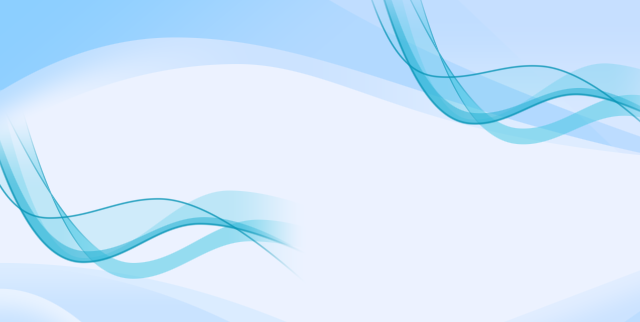
Reproduce this background procedurally as a WebGL 2 fragment shader.

```glsl
#version 300 es
precision highp float;
// Pale blue background with layered soft hills and two flowing teal ribbon waves.

uniform vec2 u_resolution;
out vec4 outColor;

const float PI = 3.14159265;
const vec2 CANVAS = vec2(7.68, 3.87);

// Antialiased step across the zero line of a field
float edge(float d) {
    return clamp(0.5 + d / max(fwidth(d), 1e-5), 0.0, 1.0);
}

// Height of a hill: parabola on the left, flattening slope on the right
float hill(float x, vec2 peak, float left, float right, float flatten) {
    float d = x - peak.x;
    return peak.y + d * d * (d < 0.0 ? left : right / (1.0 + flatten * d * d));
}

// Strand: steep fall into a trough, cosine rise to a crest, then a gentle fall
float strand(float x, vec2 trough, float span, float rise, vec2 steep, float fall) {
    float d = x - trough.x;
    if (d < 0.0) return trough.y - d * d * (steep.x - steep.y * d);
    if (d < span) return trough.y - rise * (0.5 - 0.5 * cos(PI * d / span));
    d -= span;
    return trough.y - rise + fall * d * d / (1.0 + 0.45 * d);
}

// Coverage between two strands, given the signed offsets from them
float band(float a, float b) {
    return abs(edge(a) - edge(b));
}

// Thin line along a strand, of even width on steep parts
float line(float d, float width) {
    float pixel = CANVAS.x / u_resolution.x;
    float dist = abs(d) * pixel / max(length(vec2(dFdx(d), dFdy(d))), 1e-5);
    float radius = max(width, 0.6 * pixel);
    return (1.0 - smoothstep(0.0, radius * 1.5, dist)) * width / radius;
}

vec3 background(vec2 p) {
    vec3 col = vec3(0.925, 0.95, 1.0);

    // Pale hill band, blurred along its left foot
    float low = hill(p.x, vec2(2.85, 0.77), 0.102, 0.2, 0.14) - p.y;
    float blur = 0.5 * (1.0 - smoothstep(0.3, 3.2, p.x));
    float cover = mix(edge(low), smoothstep(-0.05, 0.5, low), blur * 2.0);
    vec3 bandColor = mix(vec3(0.73, 0.87, 1.0), vec3(0.80, 0.89, 1.0), smoothstep(0.0, 2.5, p.x));
    bandColor = mix(bandColor, vec3(0.87, 0.925, 1.0), smoothstep(3.5, 6.0, p.x));
    col = mix(col, bandColor, cover);

    // Deeper sky above the upper hill
    float high = hill(p.x, vec2(2.1, 0.45), 0.147, 0.1, 0.04) - p.y;
    vec3 sky = mix(vec3(0.55, 0.81, 1.0), vec3(0.70, 0.85, 1.0), smoothstep(0.3, 5.0, p.x + 1.2 * p.y));
    float lobe = edge(p.y - 1.08 + 0.2 * p.x * p.x) * (1.0 - smoothstep(0.8, 2.1, p.x));
    sky = mix(sky, vec3(0.74, 0.88, 1.0), 0.45 * lobe);
    col = mix(col, sky, edge(high));

    // Light veils across the upper right
    float veil = edge(p.x - 3.95 - 1.7 * p.y - 0.35 * p.y * p.y);
    vec3 veilColor = mix(vec3(0.76, 0.87, 1.0), vec3(0.87, 0.925, 1.0), smoothstep(0.2, 1.5, p.y));
    col = mix(col, veilColor, veil * edge(low) * 0.9);
    float inner = edge(p.x - 5.5 - 1.05 * p.y) * edge(low);
    col = mix(col, vec3(0.83, 0.89, 1.0), 0.3 * inner);

    // Lower left mounds
    float x2 = p.x * p.x;
    col = mix(col, vec3(0.86, 0.925, 1.0), edge(p.y - 3.16 - 0.06 * x2));
    col = mix(col, vec3(0.79, 0.89, 1.0), edge(p.y - 3.2 - 0.088 * x2) * smoothstep(3.15, 3.75, p.y));
    float mound = p.y - 3.47 - 0.42 * x2;
    col = mix(col, vec3(0.91, 0.95, 1.0), edge(mound) * (1.0 - smoothstep(0.0, 0.45, mound)));

    // Lower right slope and its corner
    float slope = p.y - 3.25 - 0.38 * (CANVAS.x - p.x);
    col = mix(col, vec3(0.80, 0.89, 1.0), edge(slope) * (0.35 + 0.65 * smoothstep(0.0, 0.5, slope)));
    col = mix(col, vec3(0.70, 0.85, 1.0), 0.6 * edge(p.y - 3.74 - 0.7 * (CANVAS.x - p.x)));
    return col;
}

vec3 ribbons(vec3 col, vec2 q) {
    float top = q.y - strand(q.x, vec2(0.6, 2.62), 1.3, 0.23, vec2(0.6, 0.8), 0.58);
    float core = q.y - strand(q.x, vec2(1.0, 3.15), 1.4, 0.46, vec2(0.9, 0.3), 0.35);
    float coreTop = q.y - strand(q.x, vec2(1.05, 3.02), 1.4, 0.41, vec2(0.9, 0.3), 0.45);
    float low = q.y - strand(q.x, vec2(1.6, 3.35), 1.4, 0.45, vec2(0.75, 0.3), 0.25);
    float lowTop = q.y - strand(q.x, vec2(1.6, 3.16), 1.5, 0.52, vec2(1.0, -0.15), 0.35);
    float crest = q.y - strand(q.x, vec2(1.0, 3.1), 1.75, 0.81, vec2(1.5, 0.5), 0.3);

    float fade = smoothstep(-0.5, -0.05, q.x) * smoothstep(1.3, 2.3, q.y)
        * (1.0 - smoothstep(2.7, 3.7, q.x));
    vec3 teal = vec3(0.27, 0.78, 0.89);
    float leftSide = 1.0 - smoothstep(0.7, 1.3, q.x);

    // Translucent sheets
    col = mix(col, teal, fade * 0.17 * band(top, core));
    col = mix(col, teal, fade * 0.27 * band(core, lowTop) * leftSide);
    col = mix(col, teal, fade * 0.28 * band(crest, core));
    col = mix(col, teal, fade * 0.52 * band(low, lowTop));
    col = mix(col, vec3(0.12, 0.68, 0.82), fade * 0.5 * band(core, coreTop));

    // Bright rims
    vec3 ink = vec3(0.03, 0.58, 0.71);
    col = mix(col, ink, fade * 0.8 * line(top, 0.013));
    col = mix(col, ink, fade * 0.8 * line(core, 0.015));
    return mix(col, ink, fade * 0.6 * max(line(lowTop, 0.011), line(low, 0.01)) * leftSide);
}

void main() {
    vec2 uv = gl_FragCoord.xy / u_resolution;
    vec2 p = vec2(uv.x, 1.0 - uv.y) * CANVAS;
    vec3 col = ribbons(background(p), p);

    // The second wave is shifted to the upper right and slightly sheared
    float x = 0.2 + (p.x - 4.87) / 0.96;
    col = ribbons(col, vec2(x, p.y + 1.73 - 0.08 * (x - 0.2)));
    outColor = vec4(col, 1.0);
}
```
